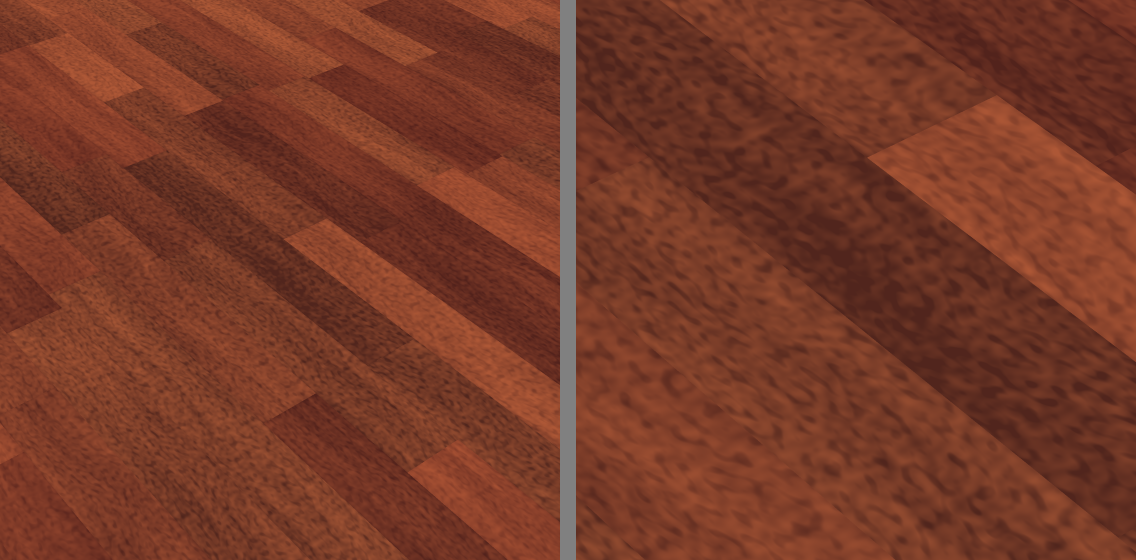
Left: the whole. Right: its middle third, enlarged.
This texture is drawn by a Shadertoy shader. Its source:

```glsl
// A reddish-brown strip parquet floor seen at an angle.
// The canvas is projected onto the floor through two vanishing points; each
// strip is cut into planks by hash, then toned and grained by gradient noise.

float hash(vec2 p) {
    vec3 q = fract(p.xyx * 0.1031);
    q += dot(q, q.yzx + 33.33);
    return fract((q.x + q.y) * q.z);
}

float cornerSlope(vec2 cell, vec2 offset) {
    float angle = 6.2832 * hash(cell);
    return dot(vec2(cos(angle), sin(angle)), offset);
}

// Gradient noise, roughly -1 to 1
float noise(vec2 p) {
    vec2 i = floor(p), f = p - i;
    vec2 s = f * f * f * (f * (f * 6.0 - 15.0) + 10.0);
    vec2 e = vec2(1.0, 0.0);
    float low = mix(cornerSlope(i, f), cornerSlope(i + e, f - e), s.x);
    float high = mix(cornerSlope(i + e.yx, f - e.yx), cornerSlope(i + 1.0, f - 1.0), s.x);
    return 1.4 * mix(low, high, s.y);
}

// x runs along the planks, y counts the strips across
vec2 floorPosition(vec2 uv) {
    float depth = 2.146 - uv.y;
    return vec2(3.776 - uv.x, (uv.x + 1.5625) / 0.0822) / depth;
}

vec3 woodColor(vec2 p) {
    // Strips cut into planks of uneven length
    float strip = floor(p.y);
    float across = p.y - strip;
    float run = p.x / 0.62 + 7.0 * hash(vec2(strip, 3.0));
    float cell = floor(run);
    float joint = 0.25 + 0.5 * hash(vec2(cell, strip + 40.0));
    float along = run - cell;
    vec2 plank = vec2(cell + step(joint, along), strip);
    float tint = hash(plank + 71.0);

    // Grain coordinates differ in each plank and bend gently
    vec2 g = p + vec2(19.0, 31.0) * hash(plank + 13.0);
    g.y += 0.22 * noise(g * vec2(4.0, 0.8));

    // Plank tone, broad dark sweeps and long streaks
    float tone = 0.47 + 0.68 * (hash(plank + 5.0) - 0.5);
    tone += 0.26 * noise(g * vec2(2.2, 1.3));
    tone += 0.17 * noise(g * vec2(4.0, 5.0) + 9.0);
    tone += 0.12 * noise(g * vec2(9.0, 13.0) + 23.0);

    // Short pores and fine mottling, stronger in some planks
    float coarse = 0.7 + 0.6 * tint;
    float pores = noise(g * vec2(75.0, 17.0));
    tone -= coarse * 0.24 * smoothstep(0.0, 0.6, pores) - 0.05;
    tone += coarse * 0.20 * noise(g * vec2(110.0, 13.0) + 47.0);
    tone += 0.10 * noise(g * vec2(38.0, 9.0) + 61.0);

    // Faint seams on the long sides and at the joints
    float side = min(across, 1.0 - across);
    float end = 0.62 * abs(along - joint);
    tone -= 0.09 * (1.0 - smoothstep(0.0, 0.035, side));
    tone -= 0.07 * (1.0 - smoothstep(0.0, 0.005, end));

    vec3 color = mix(vec3(0.35, 0.155, 0.118), vec3(0.65, 0.325, 0.203), clamp(tone, -0.1, 1.1));
    return color + (tint - 0.5) * vec3(-0.01, 0.022, 0.008);
}

void mainImage(out vec4 fragColor, in vec2 fragCoord) {
    // Nine samples per pixel smooth the plank edges and distant grain
    vec3 sum = vec3(0.0);
    for (int i = 0; i < 9; i++) {
        vec2 shift = (vec2(i % 3, i / 3) - 1.0) / 3.0;
        sum += woodColor(floorPosition((fragCoord + shift) / iResolution.xy));
    }
    fragColor = vec4(sum / 9.0, 1.0);
}
```
